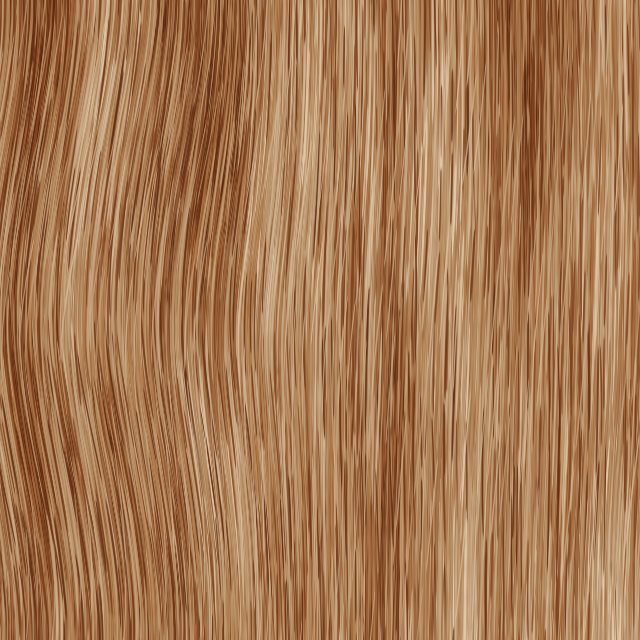
Reproduce this texture procedurally as a Shadertoy shader.

```glsl
// Straight blond hair hanging in soft locks, filling the canvas.
// Many layers of tapered strands are stacked from deep to near, all following
// one sway field; dark gaps and thin pale stray hairs are laid on top.

const int STRAND_LAYERS = 14;
const int GAP_LAYERS = 3;
const int STRAY_LAYERS = 2;

float hash(vec2 p) {
    return fract(sin(dot(p, vec2(127.1, 311.7))) * 43758.5453);
}

float noise(vec2 p) {
    vec2 cell = floor(p), f = fract(p);
    f = f * f * (3.0 - 2.0 * f);
    float low = mix(hash(cell), hash(cell + vec2(1.0, 0.0)), f.x);
    float high = mix(hash(cell + vec2(0.0, 1.0)), hash(cell + vec2(1.0, 1.0)), f.x);
    return mix(low, high, f.y);
}

// Tone 0 is deep brown, tone 1 is pale blond.
vec3 hairColor(float tone) {
    vec3 color = vec3(0.37, 0.16, 0.06);
    color = mix(color, vec3(0.48, 0.24, 0.10), clamp(tone / 0.08, 0.0, 1.0));
    color = mix(color, vec3(0.60, 0.35, 0.18), clamp((tone - 0.08) / 0.12, 0.0, 1.0));
    color = mix(color, vec3(0.67, 0.455, 0.27), clamp((tone - 0.20) / 0.20, 0.0, 1.0));
    color = mix(color, vec3(0.73, 0.56, 0.38), clamp((tone - 0.40) / 0.25, 0.0, 1.0));
    color = mix(color, vec3(0.78, 0.65, 0.51), clamp((tone - 0.65) / 0.25, 0.0, 1.0));
    return mix(color, vec3(0.88, 0.78, 0.65), clamp((tone - 0.90) / 0.25, 0.0, 1.0));
}

// Straightens the hair: the left side bows, the rest ripples slightly.
vec2 combOut(vec2 p) {
    float leftSide = 1.0 - smoothstep(0.2, 0.65, p.x);
    float bow = 0.07 * (1.0 - smoothstep(0.0, 0.5, p.y)) + 0.05 * smoothstep(0.5, 1.0, p.y);
    float ripple = 0.018 * (noise(p * vec2(5.0, 2.5)) - 0.5);
    return vec2(p.x - leftSide * bow - ripple, p.y);
}

// Light and dark locks, centred on zero.
float lockTone(vec2 p) {
    float tone = 0.42 * (noise(p * vec2(11.0, 1.4) + 3.7) - 0.5);
    tone += 0.34 * (noise(p * vec2(34.0, 2.6) + 9.1) - 0.5);
    float paleLock = exp(-pow((p.x - 0.72) / 0.07, 2.0));
    float darkLock = exp(-pow((p.x - 0.33) / 0.06, 2.0));
    float upper = smoothstep(0.45, 1.0, p.y);
    return tone + 0.16 * paleLock - 0.17 * darkLock * smoothstep(0.1, 0.7, p.y) - 0.14 * upper + 0.03;
}

// Tilts and ripples one layer so that its strands cross those of the others.
vec2 tiltLayer(vec2 p, float seed, float tilt) {
    float lean = tilt * (hash(vec2(seed, 4.3)) - 0.5) * (p.y - 0.5);
    float ripple = 0.008 * (noise(p * vec2(7.0, 4.0) + seed * 5.3) - 0.5);
    return vec2(p.x + lean + ripple + hash(vec2(seed, 8.9)), p.y);
}

// One layer of tapered strands.
// Returns coverage, distance across the strand (0 to 1), and two random values.
vec4 strands(vec2 p, float columns, float len, float halfWidth, float seed, float blur) {
    float column = floor(p.x * columns);
    float along = p.y / len + 7.0 * hash(vec2(column, seed));
    vec2 id = vec2(column + 0.37 * seed, floor(along) + 2.0 * seed);
    float t = fract(along);
    float pick = hash(id), shift = hash(id + 17.3), bend = hash(id + 41.9);
    float taper = smoothstep(0.0, 0.25, t) * (1.0 - smoothstep(0.75, 1.0, t));
    float radius = halfWidth * mix(0.55, 1.1, bend) * mix(0.3, 1.0, taper);
    float center = 0.5 + 0.3 * (shift - 0.5) + 0.25 * (bend - 0.5) * (t - 0.5);
    float d = abs(fract(p.x * columns) - center) / columns;
    float edge = 1.0 - smoothstep(max(radius - blur, 0.0), radius + blur, d);
    return vec4(edge * smoothstep(0.0, 0.4, taper), min(d / radius, 1.0), pick, shift);
}

void mainImage(out vec4 fragColor, in vec2 fragCoord) {
    vec2 uv = fragCoord / iResolution.xy;
    float blur = 0.7 / iResolution.y;
    vec2 hair = combOut(uv);
    float lock = lockTone(hair);
    vec3 color = hairColor(0.25 + lock);

    // Body of the hair, deep layers first
    for (int i = 0; i < STRAND_LAYERS; i++) {
        float seed = float(i) + 1.0;
        float depth = 1.0 - seed / float(STRAND_LAYERS);
        vec2 p = tiltLayer(hair, seed, 0.07);
        float len = mix(0.22, 0.5, hash(vec2(seed, 2.1)));
        vec4 s = strands(p, 92.0 + 3.0 * seed, len, 0.0023, seed, blur);
        float sparkle = noise(vec2(p.x * 240.0, p.y * 45.0)) - 0.5;
        float tone = 0.66 + lock + 0.72 * (s.z - 0.5) - 0.22 * s.y * s.y;
        tone += 0.14 * sparkle - 0.3 * depth;
        vec3 strandColor = hairColor(tone);
        float gray = dot(strandColor, vec3(0.35, 0.5, 0.15));
        strandColor = mix(strandColor, vec3(gray), 0.12 * s.w);
        color = mix(color, strandColor, s.x);
    }

    // Dark gaps between strands, most of them in the dark locks
    for (int i = 0; i < GAP_LAYERS; i++) {
        float seed = float(i) + 31.0;
        vec2 p = tiltLayer(hair, seed, 0.04);
        vec4 s = strands(p, 58.0 + 5.0 * float(i), 0.13 + 0.05 * float(i), 0.0015, seed, blur);
        float present = 1.0 - smoothstep(0.0, 0.12, s.z - 0.36 + 0.9 * lock);
        color = mix(color, hairColor(0.12 * s.w), 0.85 * s.x * present);
    }

    // Thin pale stray hairs
    for (int i = 0; i < STRAY_LAYERS; i++) {
        float seed = float(i) + 51.0;
        vec2 p = tiltLayer(hair, seed, 0.26);
        vec4 s = strands(p, 75.0, 0.2, 0.0011, seed, blur);
        float present = step(0.62, s.z);
        color = mix(color, hairColor(0.85 + 0.6 * lock + 0.25 * s.w), 0.7 * s.x * present);
    }

    fragColor = vec4(color, 1.0);
}
```
